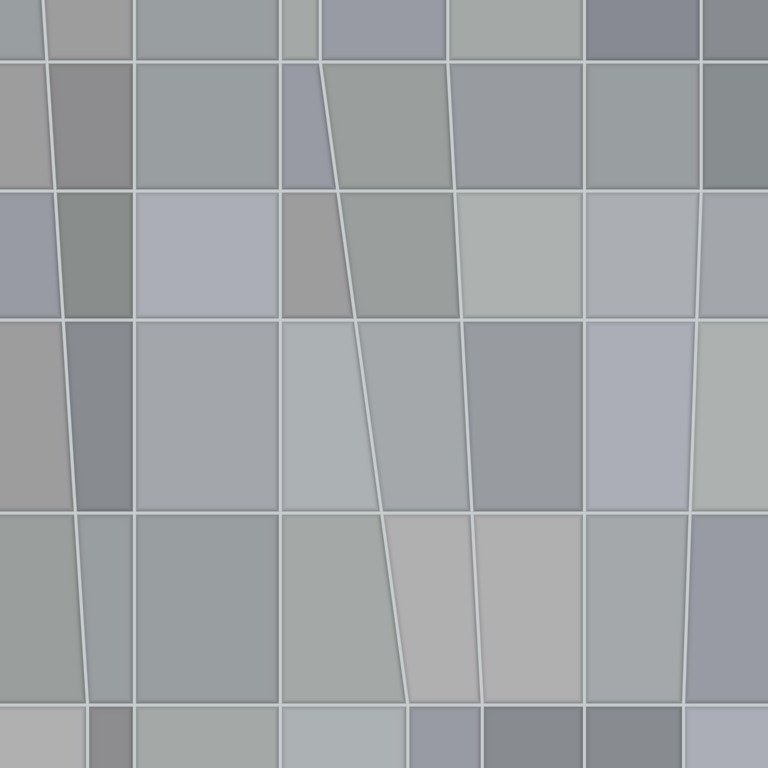
This pattern is drawn by a Shadertoy shader. Its source:

```glsl
const int SEAMS = 7;
const int COURSES = 5;

// Upright seams: x at the top, x at the bottom, depth where the slant starts
const vec3 SEAM[SEAMS] = vec3[SEAMS](
    vec3(0.056, 0.114, 0.0),
    vec3(0.175, 0.175, 0.0),
    vec3(0.365, 0.365, 0.0),
    vec3(0.417, 0.531, 0.081),
    vec3(0.583, 0.628, 0.081),
    vec3(0.761, 0.761, 0.0),
    vec3(0.913, 0.890, 0.249));
const float SLANT_END = 0.918;

// Level seams, measured down from the top
const float COURSE[COURSES] = float[COURSES](0.0807, 0.2487, 0.4167, 0.668, 0.918);

// Tints added to the grey of a panel: steel, violet, green, neutral, warm
const vec3 TINT[5] = vec3[5](
    vec3(-0.013, 0.002, 0.018),
    vec3(-0.010, -0.002, 0.032),
    vec3(-0.008, 0.012, 0.004),
    vec3(-0.010, 0.008, 0.016),
    vec3(0.008, 0.004, 0.010));

const vec3 RIDGE_COLOR = vec3(0.785, 0.805, 0.812);
const float RIDGE_HALF = 0.0021;
const float GROOVE_REACH = 0.0046;
const float GROOVE_NEAR = 0.30;   // left of and above a ridge
const float GROOVE_FAR = 0.17;    // right of and below a ridge

const float DARK_SHARE = 0.11;
const float MID_SHARE = 0.59;
const float PALE_SHARE = 0.80;

float hash(vec2 p) {
    return fract(sin(dot(p, vec2(127.1, 311.7))) * 43758.5453);
}

vec3 panelColor(vec2 cell) {
    float pick = hash(cell + 3.0);
    float grey = pick < DARK_SHARE ? 0.545
               : pick < MID_SHARE ? 0.610
               : pick < PALE_SHARE ? 0.652 : 0.685;
    int tint = int(hash(cell + 17.0) * 5.0);
    return vec3(grey) + TINT[min(tint, 4)];
}

// Darkening beside a ridge; the sign of d tells the side
float groove(float d) {
    float strength = d < 0.0 ? GROOVE_NEAR : GROOVE_FAR;
    return strength * exp(-d * d / (GROOVE_REACH * GROOVE_REACH));
}

float ridge(float d, float aa) {
    return 1.0 - smoothstep(RIDGE_HALF - aa, RIDGE_HALF + aa, abs(d));
}

void mainImage(out vec4 fragColor, in vec2 fragCoord) {
    vec2 p = fragCoord / iResolution.xy;
    p.y = 1.0 - p.y;
    float aa = 0.9 / min(iResolution.x, iResolution.y);

    vec2 cell = vec2(0.0);
    float shade = 0.0;
    float light = 0.0;

    // Upright and slanted seams
    for (int i = 0; i < SEAMS; i++) {
        vec3 seam = SEAM[i];
        float span = SLANT_END - seam.z;
        float t = clamp((p.y - seam.z) / span, 0.0, 1.0);
        float slope = (seam.y - seam.x) / span;
        float d = (p.x - mix(seam.x, seam.y, t)) * inversesqrt(1.0 + slope * slope);
        cell.x += step(0.0, d);
        shade = max(shade, groove(d));
        light = max(light, ridge(d, aa));
    }

    // Level seams
    for (int i = 0; i < COURSES; i++) {
        float d = p.y - COURSE[i];
        cell.y += step(0.0, d);
        shade = max(shade, groove(d));
        light = max(light, ridge(d, aa));
    }

    vec3 color = panelColor(cell) * (1.0 - shade);
    color = mix(color, RIDGE_COLOR, light);
    fragColor = vec4(color, 1.0);
}
```
